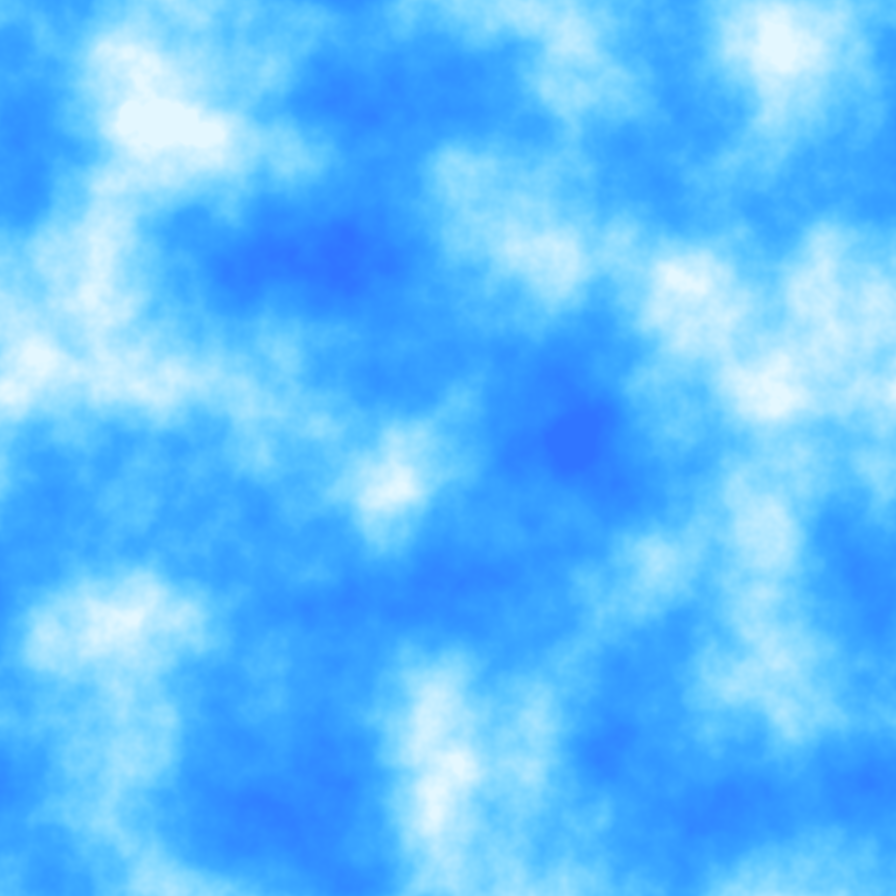
Write a Shadertoy shader that draws this texture.

```glsl
// Soft white clouds drifting over a bright blue sky, as a seamless tile.

const int   BASE_CELLS  = 4;      // noise cells across the tile, coarsest layer
const int   OCTAVES     = 6;
const float GAIN        = 0.53;   // strength of each finer layer
const float NOISE_SIGMA = 0.254;  // spread of the summed noise
const float RAMP_CENTER = 3.8;    // ramp position of the average sky
const float RAMP_SPREAD = 1.43;   // ramp steps per unit of spread
const uint  SEED        = 17u;
const float TAU         = 6.2831853;

// Sky to cloud colours, evenly spaced in density
const int SKY_COUNT = 8;
const vec3 SKY[SKY_COUNT] = vec3[SKY_COUNT](
    vec3(0.19, 0.46, 1.00),
    vec3(0.19, 0.53, 1.00),
    vec3(0.20, 0.60, 1.00),
    vec3(0.24, 0.67, 1.00),
    vec3(0.35, 0.77, 1.00),
    vec3(0.52, 0.85, 1.00),
    vec3(0.71, 0.91, 1.00),
    vec3(0.89, 0.97, 1.00));

// Integer hash of a lattice point and layer, 0 to 1
float hash(ivec2 cell, int layer) {
    uint h = uint(cell.x) * 1597u + uint(cell.y) * 51749u + uint(layer) * 7919u + SEED;
    h = (h ^ (h >> 16)) * 73244475u;
    h = (h ^ (h >> 16)) * 73244475u;
    h ^= h >> 16;
    return float(h & 65535u) / 65536.0;
}

// Slope contribution of one lattice corner, wrapped to the tile
float corner(ivec2 cell, vec2 offset, int period, int layer) {
    ivec2 wrapped = (cell + period) % period;
    float angle = TAU * hash(wrapped, layer);
    return dot(vec2(cos(angle), sin(angle)), offset);
}

// Gradient noise that repeats every period cells
float tileNoise(vec2 p, int period, int layer) {
    ivec2 cell = ivec2(floor(p));
    vec2 f = fract(p);
    vec2 w = f * f * f * (f * (f * 6.0 - 15.0) + 10.0);
    float a = corner(cell, f, period, layer);
    float b = corner(cell + ivec2(1, 0), f - vec2(1.0, 0.0), period, layer);
    float c = corner(cell + ivec2(0, 1), f - vec2(0.0, 1.0), period, layer);
    float d = corner(cell + ivec2(1, 1), f - vec2(1.0, 1.0), period, layer);
    return mix(mix(a, b, w.x), mix(c, d, w.x), w.y);
}

// Layered noise, scaled to unit spread
float cloudDensity(vec2 uv) {
    float sum = 0.0;
    float amplitude = 1.0;
    int period = BASE_CELLS;
    for (int i = 0; i < OCTAVES; i++) {
        vec2 shift = fract(float(i) * vec2(0.37, 0.71));
        sum += amplitude * tileNoise(uv * float(period) + shift, period, i);
        amplitude *= GAIN;
        period *= 2;
    }
    return sum / NOISE_SIGMA;
}

// Piecewise blend along the sky colours
vec3 skyColor(float density) {
    float t = clamp(RAMP_CENTER + RAMP_SPREAD * density, 0.0, float(SKY_COUNT - 1));
    int step0 = min(int(t), SKY_COUNT - 2);
    return mix(SKY[step0], SKY[step0 + 1], t - float(step0));
}

void mainImage(out vec4 fragColor, in vec2 fragCoord) {
    vec2 uv = fragCoord / iResolution.xy;
    fragColor = vec4(skyColor(cloudDensity(uv)), 1.0);
}
```
